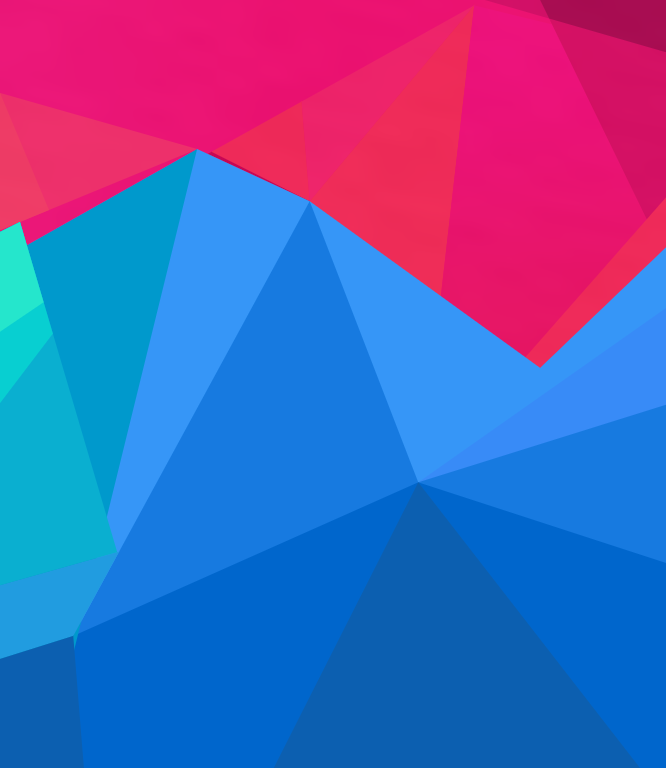
This background is drawn by a Shadertoy shader. Its source:

```glsl
#define MAGENTA vec3(0.92, 0.07, 0.44)
#define RED vec3(0.935, 0.165, 0.35)
#define SALMON vec3(0.93, 0.19, 0.42)
#define WINE vec3(0.83, 0.065, 0.39)
#define LIGHT_BLUE vec3(0.21, 0.59, 0.97)
#define MID_BLUE vec3(0.09, 0.48, 0.88)
#define DEEP_BLUE vec3(0.0, 0.40, 0.80)
#define DARK_BLUE vec3(0.047, 0.373, 0.69)
#define TEAL vec3(0.0, 0.60, 0.80)
#define CYAN vec3(0.04, 0.685, 0.815)
#define GRAIN 0.012

// Shared corners of the facets, in canvas fractions
const vec2 leftPeak = vec2(0.296, 0.806);
const vec2 midPeak = vec2(0.465, 0.738);
const vec2 valley = vec2(0.811, 0.521);
const vec2 hub = vec2(0.628, 0.372);
const vec2 lowLeft = vec2(0.110, 0.172);
const vec2 mintTip = vec2(0.030, 0.711);
const vec2 cyanTip = vec2(0.176, 0.281);
const vec2 redTip = vec2(0.712, 0.993);

vec2 p;

// Signed distance to line a-b, positive on its left
float side(vec2 a, vec2 b) {
    vec2 e = b - a, q = p - a;
    return (e.x * q.y - e.y * q.x) / length(e.yx / iResolution.xy);
}

// Open wedge, counterclockwise from direction a to direction b
float wedge(vec2 apex, vec2 a, vec2 b) {
    return min(side(apex, a), -side(apex, b));
}

void paint(inout vec3 color, vec3 ink, float d) {
    color = mix(color, ink, clamp(d + 0.5, 0.0, 1.0));
}

float hash(vec2 c) {
    return fract(sin(dot(c, vec2(127.1, 311.7))) * 4375.5);
}

float noise(vec2 q) {
    vec2 c = floor(q), f = smoothstep(0.0, 1.0, q - c);
    return mix(mix(hash(c), hash(c + vec2(1, 0)), f.x),
               mix(hash(c + vec2(0, 1)), hash(c + 1.0), f.x), f.y);
}

vec3 warmFacets() {
    vec3 color = MAGENTA + vec3(0.0, 0.02, 0.03) * smoothstep(0.5, 0.0, p.x);

    // Left salmon pair
    vec2 leftEdge = vec2(0.0, 0.879);
    float salmon = wedge(leftPeak, leftEdge, mintTip);
    paint(color, SALMON, salmon);
    paint(color, vec3(0.935, 0.235, 0.40), min(salmon, -side(leftEdge, vec2(0.083, 0.707))));

    // Fan above the middle peak
    vec2 fold = vec2(0.453, 0.866);
    float belowFold = -side(vec2(0.323, 0.805), redTip);
    paint(color, vec3(0.93, 0.14, 0.415), min(wedge(midPeak, redTip, fold), belowFold));
    paint(color, RED, min(wedge(midPeak, fold, leftPeak), belowFold));
    paint(color, vec3(0.78, 0.03, 0.33), min(wedge(midPeak, vec2(0.323, 0.800), leftPeak), belowFold));

    // Tall red blade and the magenta slope beside it
    vec2 bladeFoot = vec2(0.662, 0.615);
    paint(color, RED + vec3(0.0, 0.03, -0.02) * (1.0 - p.y), wedge(redTip, midPeak, bladeFoot));
    vec3 slope = mix(vec3(0.90, 0.085, 0.39), vec3(0.925, 0.07, 0.48), smoothstep(0.52, 0.95, p.y));
    paint(color, slope, wedge(redTip, bladeFoot, vec2(1.0, 0.932)));

    // Wine-coloured corner
    float corner = side(vec2(0.811, 1.0), vec2(0.968, 0.72));
    float cornerTop = side(vec2(0.728, 1.0), vec2(1.0, 0.932));
    paint(color, WINE, corner);
    paint(color, vec3(0.82, 0.06, 0.40), cornerTop);
    paint(color, vec3(0.66, 0.05, 0.32), min(corner, cornerTop));

    // Red strip along the right ridge
    paint(color, RED, -side(vec2(0.79, 0.536), vec2(1.0, 0.743)));
    return color + GRAIN * (noise(p * vec2(9.0, 45.0) + p.x * 8.0) - 0.5);
}

vec3 coolFacets() {
    vec3 color = LIGHT_BLUE;
    vec2 lowEdge = vec2(0.0, 0.142), cyanEdge = vec2(0.0, 0.238);
    vec2 rightLow = vec2(1.0, 0.267);

    // Facets that meet at the hub
    paint(color, MID_BLUE, wedge(midPeak, lowLeft, hub));
    paint(color, vec3(0.22, 0.545, 0.97), wedge(hub, rightLow, vec2(1.0, 0.599)));
    paint(color, MID_BLUE, wedge(hub, rightLow - vec2(0.0, 0.1), vec2(1.0, 0.473)));
    paint(color, DEEP_BLUE, wedge(hub, lowLeft, rightLow));
    paint(color, DARK_BLUE, wedge(hub, vec2(0.411, 0.0), vec2(0.961, 0.0)));

    // Left facets
    paint(color, TEAL, wedge(leftPeak, vec2(0.041, 0.681), vec2(0.161, 0.329)));
    paint(color, vec3(0.13, 0.61, 0.88), min(wedge(lowLeft, midPeak, lowEdge), -side(cyanEdge, cyanTip)));
    paint(color, DARK_BLUE, wedge(lowLeft, lowEdge, vec2(0.126, 0.0)));
    return color;
}

void mainImage(out vec4 fragColor, in vec2 fragCoord) {
    p = fragCoord / iResolution.xy;
    vec3 color = warmFacets();

    // Ridge between the warm and cool halves
    float peaks = min(side(leftPeak, vec2(0.041, 0.681)), -side(leftPeak, midPeak));
    peaks = min(peaks, -side(midPeak, valley));
    paint(color, coolFacets(), max(peaks, -side(valley, vec2(1.0, 0.678))));

    // Cyan, aqua and mint bands at the left edge
    float band = min(wedge(cyanTip, mintTip, vec2(0.0, 0.238)), -side(vec2(0.0, 0.698), mintTip));
    paint(color, CYAN, band);
    paint(color, vec3(0.03, 0.81, 0.82), min(band, side(vec2(0.0, 0.475), vec2(0.078, 0.564))));
    paint(color, vec3(0.145, 0.90, 0.80), min(band, side(vec2(0.0, 0.568), vec2(0.063, 0.605))));
    fragColor = vec4(color, 1.0);
}
```
